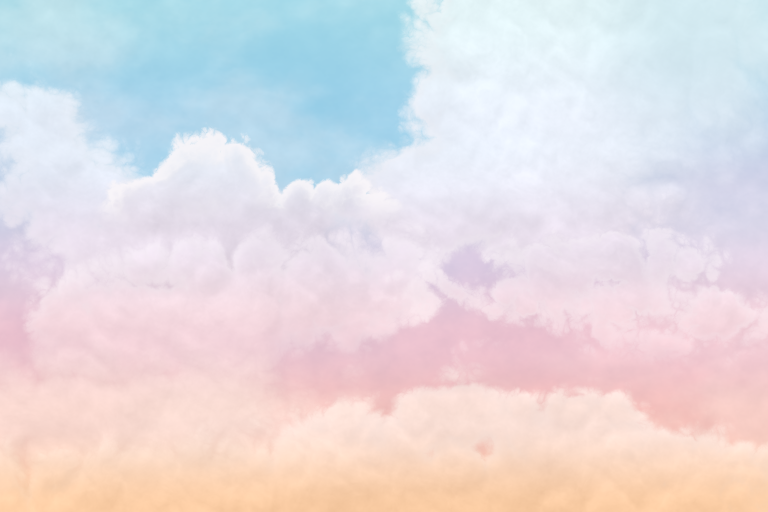
Reproduce this texture procedurally as a Shadertoy shader.

```glsl
float hash(vec2 cell) {
    vec3 h = fract(vec3(cell.xyx) * 0.1031);
    h += dot(h, h.yzx + 33.33);
    return fract((h.x + h.y) * h.z);
}

float noise(vec2 p) {
    vec2 i = floor(p), f = fract(p);
    f = f * f * f * (f * (f * 6.0 - 15.0) + 10.0);
    float low = mix(hash(i), hash(i + vec2(1, 0)), f.x);
    float high = mix(hash(i + vec2(0, 1)), hash(i + vec2(1, 1)), f.x);
    return mix(low, high, f.y);
}

// x: smooth fractal noise, y: rounded lobes split by creases, both near zero mean
vec2 turbulence(vec2 p) {
    vec2 sum = vec2(-0.53, -0.36);
    float amp = 0.5;
    for (int i = 0; i < 6; i++) {
        float n = noise(p);
        sum += amp * vec2(n, abs(2.0 * n - 1.0));
        p = mat2(1.6, 1.2, -1.2, 1.6) * p + 7.3;
        amp *= 0.55;
    }
    return sum;
}

// Blends an ellipse into a depth field, positive within
float addPuff(float depth, vec2 p, vec2 center, vec2 radius) {
    float d = (1.0 - length((p - center) / radius)) * min(radius.x, radius.y);
    float h = max(0.03 - abs(depth - d), 0.0) / 0.03;
    return max(depth, d) + h * h * 0.0075;
}

vec3 skyColor(vec2 p) {
    vec3 c = mix(vec3(0.98, 0.80, 0.64), vec3(0.96, 0.74, 0.71), smoothstep(0.0, 0.17, p.y));
    c = mix(c, vec3(0.93, 0.76, 0.81), smoothstep(0.15, 0.34, p.y));
    c = mix(c, vec3(0.86, 0.79, 0.88), smoothstep(0.33, 0.50, p.y));
    c = mix(c, vec3(0.64, 0.82, 0.92), smoothstep(0.50, 0.66, p.y));
    c = mix(c, vec3(0.66, 0.86, 0.91), smoothstep(0.75, 1.0, p.y));
    float sides = smoothstep(0.3, 0.8, abs(p.x - 0.6)) * smoothstep(0.45, 0.6, p.y);
    return mix(c, vec3(0.80, 0.81, 0.90), sides * (1.0 - smoothstep(0.62, 0.88, p.y)));
}

vec3 cloudColor(float y) {
    vec3 c = mix(vec3(0.98, 0.80, 0.64), vec3(0.99, 0.89, 0.85), smoothstep(0.0, 0.18, y));
    c = mix(c, vec3(0.95, 0.84, 0.86), smoothstep(0.19, 0.36, y));
    c = mix(c, vec3(0.90, 0.86, 0.91), smoothstep(0.35, 0.53, y));
    c = mix(c, vec3(0.90, 0.92, 0.96), smoothstep(0.52, 0.72, y));
    return mix(c, vec3(0.89, 0.95, 0.96), smoothstep(0.75, 1.0, y));
}

// Covers the base with a cloud, brightened just inside its edge
vec3 layCloud(vec3 base, vec3 body, float depth, float softness, float rim, float opacity) {
    float alpha = smoothstep(-softness, softness, depth) * opacity;
    float edge = (depth - 0.01) / 0.022;
    return mix(base, mix(body, vec3(0.985, 0.97, 0.98), rim * exp(-edge * edge)), alpha);
}

void mainImage(out vec4 fragColor, in vec2 fragCoord) {
    vec2 p = fragCoord / iResolution.xy * vec2(1.5, 1.0);
    // Shared turbulence and soft light from above
    vec2 q = p + 0.035 * vec2(turbulence(p * 7.0).x, turbulence(p * 7.0 + 31.0).x);
    float lobes = turbulence(q * 10.0).y;
    float relief = lobes - turbulence(q * 10.0 + vec2(-0.08, 0.22)).y;
    float wisps = turbulence(q * 5.0 + 12.0).x;
    float grain = turbulence(p * vec2(24.0, 30.0)).x;
    vec3 body = cloudColor(p.y) + 0.075 * relief + 0.05 * wisps + 0.035 * grain;
    // Sky with a deeper blue opening and thin veils
    vec3 color = skyColor(p) + (0.07 * wisps + 0.06 * grain) * vec3(1.0, 0.7, 0.5);
    vec2 fromOpening = (p - vec2(0.58, 0.77)) * vec2(3.8, 3.2);
    color = mix(color, vec3(0.55, 0.80, 0.90), 0.5 * exp(-dot(fromOpening, fromOpening)));
    float veil = smoothstep(-0.12, 0.24, turbulence(q * vec2(2.5, 4.0) + 4.0).x);
    color = mix(color, body, 0.45 * veil);
    // Tall cloud at upper right, dissolving toward the side
    float tall = addPuff(-1.0, q, vec2(1.06, 0.78), vec2(0.24, 0.28));
    tall = addPuff(tall, q, vec2(0.965, 0.91), vec2(0.13, 0.22));
    tall = addPuff(tall, q, vec2(0.84, 0.62), vec2(0.14, 0.12));
    tall = addPuff(tall, q, vec2(1.09, 0.60), vec2(0.24, 0.13));
    tall = addPuff(tall, q, vec2(1.27, 0.92), vec2(0.28, 0.22));
    float fade = smoothstep(1.08, 1.35, p.x);
    float core = 0.03 * smoothstep(0.0, 0.12, tall) * (1.0 - fade);
    vec3 tallBody = mix(body + core, vec3(0.79, 0.90, 0.94), 0.5 * fade * smoothstep(0.6, 0.9, p.y));
    color = layCloud(color, tallBody, tall + 0.10 * lobes, mix(0.022, 0.09, fade), 0.35 * (1.0 - fade), 0.95);
    // Left bank
    float left = addPuff(-1.0, q, vec2(0.07, 0.75), vec2(0.10, 0.09));
    left = addPuff(left, q, vec2(0.14, 0.61), vec2(0.12, 0.15));
    left = addPuff(left, q, vec2(0.27, 0.57), vec2(0.15, 0.10));
    color = layCloud(color, body + 0.025, left + 0.15 * lobes, 0.04, 0.45, 0.85);
    // Central heap with a bright crest
    float heap = addPuff(-1.0, q, vec2(0.375, 0.645), vec2(0.08, 0.09));
    heap = addPuff(heap, q, vec2(0.45, 0.64), vec2(0.075, 0.09));
    heap = addPuff(heap, q, vec2(0.31, 0.58), vec2(0.10, 0.08));
    heap = addPuff(heap, q, vec2(0.69, 0.59), vec2(0.065, 0.07));
    heap = addPuff(heap, q, vec2(0.60, 0.56), vec2(0.10, 0.06));
    heap = addPuff(heap, q, vec2(0.47, 0.52), vec2(0.27, 0.11));
    float crest = smoothstep(0.54, 0.62, p.y);
    color = layCloud(color, body - 0.01, heap + 0.075 * lobes, mix(0.06, 0.008, crest), 0.9 * crest, 0.95);
    // Pink middle bank and its broken right arm
    float settle = smoothstep(0.24, 0.40, p.y);
    float middle = addPuff(-1.0, q, vec2(0.67, 0.435), vec2(0.16, 0.105));
    middle = addPuff(middle, q, vec2(0.46, 0.39), vec2(0.19, 0.12));
    middle = addPuff(middle, q, vec2(0.25, 0.35), vec2(0.17, 0.13));
    color = layCloud(color, body + 0.025, middle + 0.12 * lobes, 0.025, 0.35, 0.85 * settle);
    float arm = addPuff(-1.0, q, vec2(1.09, 0.43), vec2(0.16, 0.08));
    arm = addPuff(arm, q, vec2(1.25, 0.45), vec2(0.11, 0.08));
    arm = addPuff(arm, q, vec2(1.42, 0.37), vec2(0.13, 0.06));
    arm = addPuff(arm, q, vec2(0.88, 0.425), vec2(0.04, 0.018));
    color = layCloud(color, body + 0.02, arm + 0.17 * lobes, 0.025, 0.4, 0.8 * settle);
    // Warm foreground bank
    float warm = addPuff(-1.0, q, vec2(0.86, 0.18), vec2(0.12, 0.08));
    warm = addPuff(warm, q, vec2(1.13, 0.16), vec2(0.16, 0.075));
    warm = addPuff(warm, q, vec2(0.65, 0.14), vec2(0.13, 0.07));
    warm = addPuff(warm, q, vec2(1.34, 0.09), vec2(0.14, 0.08));
    warm = addPuff(warm, q, vec2(0.78, 0.0), vec2(0.95, 0.14));
    color = layCloud(color, body, warm + 0.09 * lobes, 0.018, 0.15, 0.95);
    float haze = addPuff(-1.0, q, vec2(0.25, 0.16), vec2(0.38, 0.16));
    color = layCloud(color, body, haze + 0.14 * lobes, 0.07, 0.0, 0.75);
    fragColor = vec4(clamp(color, 0.0, 1.0), 1.0);
}
```
